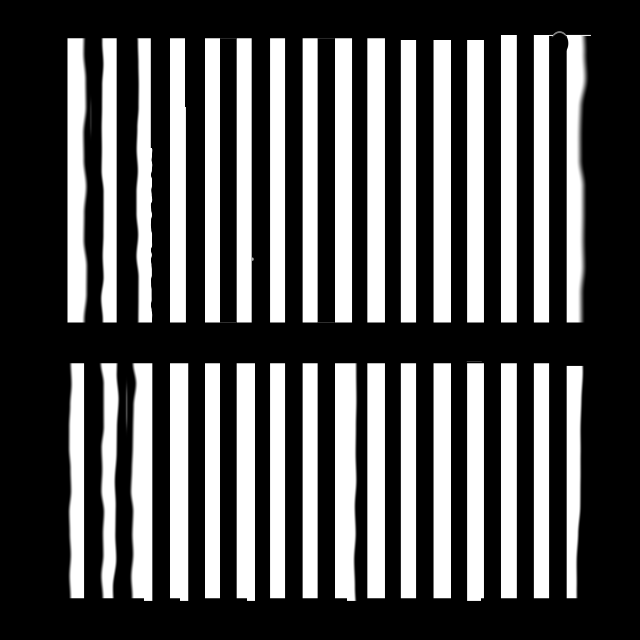
Write a WebGL 2 fragment shader that draws this pattern.

```glsl
#version 300 es
precision highp float;
// Two rows of sixteen white bars on black, cut from an even pitch with small
// shifts in position and width. Outer bars have soft, wavering edges from
// wrapped noise. The canvas is 768 units wide; the black border tiles.
uniform vec2 u_resolution;
out vec4 fragColor;

float hash(vec2 p) {
  return fract(sin(dot(p, vec2(127.1, 311.7))) * 43758.5453);
}

// Value noise along the height, with a whole number of cells so it wraps
float wrapNoise(float y, float cells, float seed) {
  float t = y / 768.0 * cells;
  float cell = floor(t);
  float a = hash(vec2(mod(cell, cells), seed));
  float b = hash(vec2(mod(cell + 1.0, cells), seed));
  return mix(a, b, smoothstep(0.0, 1.0, t - cell)) - 0.5;
}

// Coverage of an edge at distance d, at least one pixel wide
float edge(float d, float soft, float pixel) {
  float w = max(soft, 0.5 * pixel);
  return smoothstep(-w, w, d);
}

float box(vec2 p, vec2 low, vec2 high, float pixel) {
  vec2 d = min(p - low, high - p);
  return edge(d.x, 0.0, pixel) * edge(d.y, 0.0, pixel);
}

const float SHIFT[16] = float[16](0.0, 2.0, 4.0, 3.2, 5.3, 3.3, 3.6, 2.6,
                                  1.6, 0.5, 0.6, 0.0, 0.5, 1.0, 0.5, 0.0);
const float UPPER_WIDTH[16] = float[16](21.0, 17.0, 16.0, 18.5, 18.0, 18.0, 18.0, 18.0,
                                        20.5, 21.0, 18.5, 21.0, 20.0, 19.0, 18.5, 18.0);
const float LOWER_WIDTH[16] = float[16](20.0, 19.0, 18.0, 22.0, 18.0, 22.0, 18.0, 18.0,
                                        24.0, 21.0, 18.5, 21.0, 20.0, 19.0, 18.5, 18.0);

float bars(vec2 p, float pixel) {
  const float pitch = 39.93;
  float column = floor((p.x - 71.0) / pitch);
  if (column < 0.0 || column > 15.0) return 0.0;
  int i = int(column);
  bool upper = p.y > 357.0;
  float left = 81.0 + pitch * column + SHIFT[i];
  float right = left + (upper ? UPPER_WIDTH[i] : LOWER_WIDTH[i]);
  float bottom, top;
  vec2 soft = vec2(0.0);

  if (upper) {
    bottom = 381.0;
    top = i > 12 ? 726.0 : i > 9 ? 720.0 : 722.0;
    if (i == 1 || i == 2) soft.x = 2.0;
    if (i == 0) soft.y = 3.0;
    if (i == 2) right += step(p.y, 590.0) * (1.0 + 2.0 * wrapNoise(p.y, 128.0, 5.0));
    if (i == 3) right += step(p.y, 640.0) - 0.5;
    if (i == 15) {
      soft.y = 5.0;
      right += 4.0 * smoothstep(600.0, 722.0, p.y);
    }
  } else {
    // Lower worn bars lean as they descend
    float descent = (332.0 - p.y) / 282.0;
    bottom = 50.0;
    top = i == 15 ? 329.0 : 332.0;
    if (i < 3) soft.x = 2.5;
    if (i == 1 || i == 8 || i == 15) soft.y = 2.0;
    if (i == 0) left += 4.0;
    if (i == 2) left -= 3.0 + 5.0 * descent;
    if (i == 1 || i == 15) right -= 5.0 * descent;
    // Short foot under the right side of the wide bars
    bool footed = i == 2 || i == 3 || i == 5 || i == 8;
    if (footed && p.x > right - 10.0) bottom = 47.0;
    if (i == 12 && p.x < right - 4.0) bottom = 47.0;
  }

  // Waver only the soft edges
  vec2 waver = vec2(wrapNoise(p.y, 30.0, column), wrapNoise(p.y, 24.0, column + 20.0));
  waver *= 1.8 * min(soft, 2.5);
  return edge(p.x - left - waver.x, soft.x, pixel)
       * edge(right + waver.y - p.x, soft.y, pixel)
       * edge(p.y - bottom, 0.0, pixel) * edge(top - p.y, 0.0, pixel);
}

void main() {
  vec2 p = gl_FragCoord.xy / u_resolution * 768.0;
  float pixel = 768.0 / min(u_resolution.x, u_resolution.y);
  float light = bars(p, pixel);

  // Faint hairlines closing two of the upper gaps
  for (int k = 0; k < 4; k++) {
    vec2 corner = vec2(264.0 + 117.5 * float(k / 2), k % 2 == 0 ? 380.5 : 721.5);
    light = max(light, 0.18 * box(p, corner, corner + vec2(20.0, 1.0), pixel));
  }
  light = max(light, 0.25 * box(p, vec2(560.0, 333.5), vec2(578.0, 334.5), pixel));

  // Thin cap and dark blot with a grey rim at the upper right
  light = max(light, box(p, vec2(659.0, 725.0), vec2(709.0, 726.2), pixel));
  float blot = (length((p - vec2(671.5, 716.0)) / vec2(10.5, 13.5)) - 1.0) * 10.5;
  light *= edge(blot, 0.8, pixel);
  float rim = (1.0 - smoothstep(0.3, 1.4, abs(blot))) * smoothstep(722.0, 727.0, p.y);
  light = max(light, 0.5 * rim);

  // Smudged streaks in the left gaps and a speck beside a bar
  float upperStreak = exp(-pow((p.x - 109.0) / 1.2, 2.0) - pow((p.y - 627.0) / 20.0, 4.0));
  float lowerStreak = exp(-pow((p.x - 152.0) / 1.2, 2.0) - pow((p.y - 280.0) / 25.0, 4.0));
  float speck = 1.0 - smoothstep(1.0, 3.0, length(p - vec2(302.5, 457.0)));
  light = max(light, max(0.16 * upperStreak, max(0.3 * lowerStreak, 0.7 * speck)));

  fragColor = vec4(vec3(light), 1.0);
}
```
